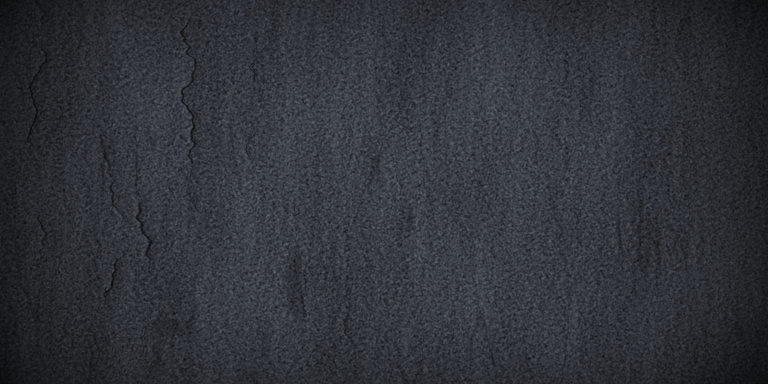
A Shadertoy shader for this texture:

```glsl
// Dark blue-grey slate: gritty stone with faint upright grain and flaking cracks.
// Stretched gradient noise gives the relief, fine noise the grit, and a loop
// draws broken, wandering cracks; the light fades towards the borders.

vec2 hash2(vec2 p) {
    vec3 q = fract(p.xyx * vec3(0.1031, 0.1030, 0.0973));
    q += dot(q, q.yzx + 33.33);
    return fract((q.xx + q.yz) * q.zy);
}

float gradientNoise(vec2 p) {
    vec2 cell = floor(p), f = fract(p);
    vec2 u = f * f * f * (f * (f * 6.0 - 15.0) + 10.0);
    vec2 e = vec2(0.0, 1.0);
    float a = dot(hash2(cell) * 2.0 - 1.0, f);
    float b = dot(hash2(cell + e.yx) * 2.0 - 1.0, f - e.yx);
    float c = dot(hash2(cell + e.xy) * 2.0 - 1.0, f - e.xy);
    float d = dot(hash2(cell + e.yy) * 2.0 - 1.0, f - e.yy);
    return mix(mix(a, b, u.x), mix(c, d, u.x), u.y);
}

float fbm(vec2 p) {
    float sum = 0.0, amplitude = 0.5;
    for (int i = 0; i < 5; i++) {
        sum += amplitude * gradientNoise(p);
        p = mat2(1.6, 0.5, -0.5, 1.6) * p + 17.3;
        amplitude *= 0.55;
    }
    return sum;
}

// Height of the cleaved surface, drawn out along the vertical
float slateHeight(vec2 p) {
    return fbm(p * vec2(11.0, 3.0) + 40.0) + 0.5 * fbm(p * vec2(32.0, 11.0) + 80.0);
}

// Hairline fissures along the zero lines of upright noise
float fissures(vec2 p) {
    vec2 q = p + 0.012 * vec2(gradientNoise(p * 22.0), 0.0);
    float n = gradientNoise(q * vec2(13.0, 2.6) + 12.0);
    float line = 1.0 - smoothstep(0.0, 0.05, abs(n));
    return line * smoothstep(0.02, 0.3, gradientNoise(p * vec2(7.0, 4.5) + 55.0));
}

// Dark crack lines (x) and the pale lips beside them (y)
vec2 cracks(vec2 p) {
    vec2 total = vec2(0.0);
    for (int i = 0; i < 15; i++) {
        float id = float(i);
        vec2 seed = hash2(vec2(id * 7.0 + 3.0, 21.0));
        vec2 size = hash2(vec2(id * 5.0 + 9.0, 64.0));
        float x = 0.13 + 0.125 * id + 0.09 * (seed.x - 0.5);
        float wander = 0.09 * gradientNoise(vec2(p.y * 4.0, id * 9.7 + 0.4))
                     + 0.04 * gradientNoise(vec2(p.y * 15.0, id * 6.3 + 0.7))
                     + 0.018 * gradientNoise(vec2(p.y * 50.0, id * 3.1 + 0.2));
        float d = p.x - x - wander;

        // Limited length, fading in and out along the way
        float reach = 0.2 + 0.25 * size.x;
        float span = 1.0 - smoothstep(reach * 0.6, reach, abs(p.y - 0.15 - 0.75 * seed.y));
        float broken = smoothstep(-0.25, 0.25, gradientNoise(vec2(p.y * 9.0, id * 4.7 + 0.3)));
        float strength = span * broken * mix(1.0, 0.35, smoothstep(0.6, 1.1, p.x));

        float width = 0.001 + 0.003 * size.y * broken;
        float line = 1.0 - smoothstep(width * 0.3, width + 0.002, abs(d));
        float shade = 0.3 * exp(-abs(d) * 60.0) * step(0.0, d);
        float lip = exp(-pow((d + 0.008) / 0.005, 2.0));
        total += strength * vec2(max(line, shade), lip);
    }
    return min(total, 1.0);
}

void mainImage(out vec4 fragColor, in vec2 fragCoord) {
    vec2 p = fragCoord / iResolution.y;
    vec2 centred = 2.0 * fragCoord / iResolution.xy - 1.0;

    // Broad stains and side-lit relief
    float stains = fbm(p * vec2(5.0, 2.2) + 5.0);
    float relief = slateHeight(p) - slateHeight(p + vec2(0.008, -0.004));
    float tone = 1.0 + 0.42 * stains + 0.6 * relief;

    // Fine slanted grit
    vec2 slanted = mat2(0.87, -0.5, 0.5, 0.87) * p;
    tone += 0.48 * gradientNoise(slanted * vec2(85.0, 110.0))
          + 0.68 * gradientNoise(slanted * 170.0 + 31.0);

    // Cracks and fissures
    vec2 crack = cracks(p);
    tone *= 1.0 - 0.6 * crack.x;
    tone *= 1.0 - 0.22 * fissures(p);
    tone += 0.13 * crack.y;

    // Dim borders
    vec2 square = centred * centred;
    vec2 edge = mix(square, square * square, 0.75);
    tone *= 1.0 - 0.52 * edge.x - 0.26 * edge.y;

    vec3 slate = vec3(0.232, 0.248, 0.276);
    fragColor = vec4(clamp(slate * tone, 0.0, 1.0), 1.0);
}
```
